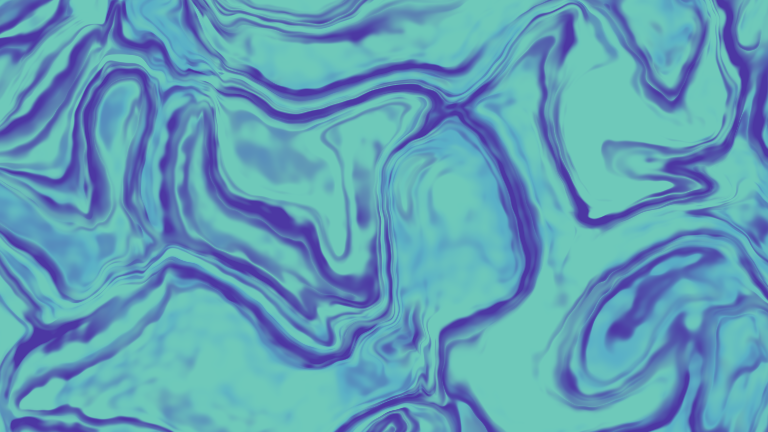
Reproduce this background procedurally as a Shadertoy shader.

```glsl
// Liquid marble: folded indigo veins with feathered strokes over aqua paint.

const vec3 AQUA   = vec3(0.43, 0.79, 0.73);
const vec3 SKY    = vec3(0.35, 0.69, 0.78);
const vec3 INDIGO = vec3(0.30, 0.22, 0.64);

const vec2  ORIGIN      = vec2(3.7, 8.2);  // which part of the pattern is seen
const float WARP_FREQ   = 2.2;             // folds per canvas height
const float WARP_FORCE  = 1.2;             // above 1 the paint folds over
const float WARP_DECAY  = 0.58;            // force kept by each finer fold
const float FIELD_FREQ  = 2.2;
const float FIELD_BANDS = 2.5;             // number of vein levels
const float VEIN_WIDTH  = 0.0135;          // in canvas heights
const float STRAND_WIDTH = 0.008;
const float MIN_SLOPE   = 4.0;             // keeps veins whole on flat parts
const float FEATHER     = 0.16;            // raggedness of the vein edges
const float WOBBLE      = 0.005;           // shake of the brush

vec2 hashDirection(vec2 cell) {
    uvec2 u = uvec2(ivec2(cell) + 4096);
    uint h = u.x * 1597334677u ^ u.y * 3812015801u;
    h = (h ^ (h >> 15)) * 2246822519u;
    h ^= h >> 13;
    float angle = float(h & 65535u) / 65536.0 * 6.28319;
    return vec2(cos(angle), sin(angle));
}

// Gradient noise, about -0.7 to 0.7
float noise(vec2 p) {
    vec2 i = floor(p), f = p - i;
    vec2 u = f * f * f * (f * (f * 6.0 - 15.0) + 10.0);
    vec2 e = vec2(1.0, 0.0);
    float a = dot(hashDirection(i), f);
    float b = dot(hashDirection(i + e.xy), f - e.xy);
    float c = dot(hashDirection(i + e.yx), f - e.yx);
    float d = dot(hashDirection(i + e.xx), f - e.xx);
    return mix(mix(a, b, u.x), mix(c, d, u.x), u.y);
}

// Folds the plane with ever finer displacements
vec2 foldPaint(vec2 p) {
    float freq = WARP_FREQ, force = WARP_FORCE;
    for (int i = 0; i < 3; i++) {
        vec2 q = p * freq + float(i) * 17.3;
        p += force / freq * vec2(noise(q), noise(q + vec2(41.7, 23.1)));
        freq *= 2.1;
        force *= WARP_DECAY;
    }
    return p;
}

float bandPhase(vec2 folded) {
    return FIELD_BANDS * noise(folded * FIELD_FREQ + 5.3);
}

// Soft line at each whole phase: crisp on one side, trailing on the other
float vein(float phase, float slope, float width) {
    float s = fract(phase + 0.5) - 0.5;
    float w = min(width * slope, 0.19) * (s > 0.0 ? 1.5 : 0.75);
    float x = s / w;
    return exp(-x * x * (0.5 + 0.5 * x * x));
}

void mainImage(out vec4 fragColor, in vec2 fragCoord) {
    vec2 p = fragCoord / iResolution.y + ORIGIN;
    p += WOBBLE * vec2(noise(p * 24.0), noise(p * 24.0 + 55.0));

    // Folded position, band phase and its slope per canvas height
    vec2 folded = foldPaint(p);
    float phase = bandPhase(folded);
    vec2 e = vec2(0.003, 0.0);
    vec2 gradient = vec2(bandPhase(foldPaint(p + e.xy)) - phase,
                         bandPhase(foldPaint(p + e.yx)) - phase) / e.x;
    float slope = sqrt(dot(gradient, gradient) + MIN_SLOPE * MIN_SLOPE);

    // Brush streaks that follow the bands, and short dabs between them
    float along = folded.x + 0.7 * folded.y;
    float broad = noise(vec2(phase * 3.5, along * 3.0));
    float fine  = noise(vec2(phase * 8.0 + 9.0, along * 5.0));
    fine *= 1.0 - smoothstep(14.0, 34.0, slope);
    float dabs  = noise(p * 13.0 + 3.0 * folded);
    float specks = noise(p * 24.0 + 6.0 * folded + 12.0);

    // Main veins fade in and out, with paler strands between them
    float ragged = phase + FEATHER * (0.5 * broad + 0.5 * fine + 0.5 * dabs + 0.4 * specks);
    float presence = noise(p * 3.4 + 31.0);
    float strength = smoothstep(-0.5, 0.15, presence + 0.6 * broad + 0.25 * dabs);
    float ink = strength * vein(ragged, slope, VEIN_WIDTH);
    float strandStrength = smoothstep(-0.25, 0.45, noise(p * 4.3 + 63.0) + 0.6 * fine);
    float strand = vein(ragged * 2.0 + 0.6, slope * 2.0, STRAND_WIDTH);
    ink = max(ink, 0.75 * strandStrength * strand);
    ink += 0.24 * smoothstep(0.05, 0.45, fine + 0.5 * broad + 0.3 * specks) * (1.0 - ink);
    ink = clamp(ink * (1.0 + 0.5 * fine + 0.35 * specks), 0.0, 1.0);

    // Aqua and sky washes below the ink
    float wash = noise(folded * 2.4 + 77.0) + 0.5 * broad + 0.5 * fine
               + 0.35 * dabs + 0.35 * specks;
    vec3 color = mix(AQUA, SKY, smoothstep(-0.25, 0.5, wash));
    color = mix(color, SKY, 0.7 * ink);
    color = mix(color, INDIGO, ink);

    fragColor = vec4(color, 1.0);
}
```
